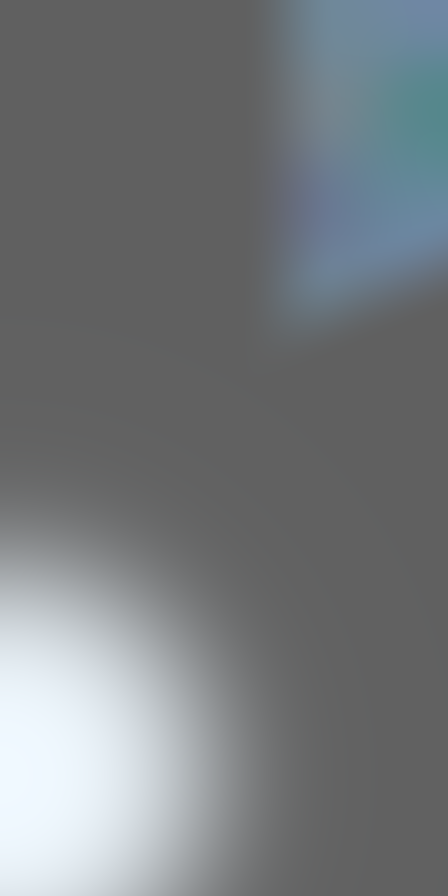
Write a WebGL 1 fragment shader that draws this background.

```glsl
precision highp float;
// A grey backdrop with a large white glow at the lower left and a blurred
// patch of blue, teal and violet at the upper right. The glow is a soft radial
// falloff; the patch is a normalised blend of colour spots under a soft mask.

uniform vec2 u_resolution;

// Lengths are in canvas widths; the canvas spans 1 by 2.
const vec3 BACKDROP = vec3(0.376);

const vec3 GLOW_COLOR = vec3(0.94, 0.975, 1.0);
const vec2 GLOW_CENTER = vec2(0.0, 0.27);
const float GLOW_RADIUS = 0.48;
const float GLOW_SHARPNESS = 3.5;
const float HALO_RADIUS = 0.62;
const float HALO_STRENGTH = 0.06;

const vec3 SKY = vec3(0.435, 0.535, 0.60);
const vec3 BLUE = vec3(0.44, 0.53, 0.65);
const vec3 TEAL = vec3(0.32, 0.53, 0.54);
const vec3 CYAN = vec3(0.37, 0.54, 0.59);
const vec3 MIST = vec3(0.48, 0.52, 0.55);
const vec3 VIOLET = vec3(0.41, 0.43, 0.56);
const float SPOT_RADIUS = 0.13;

const float PATCH_LEFT = 0.645;
const float PATCH_BOTTOM = 1.31;
const float PATCH_SLOPE = 0.39;
const float PATCH_PIVOT = 0.73;
const float PATCH_BLUR = 0.11;

// Radial falloff with a flat core and a faint wide halo.
float glowAmount(vec2 p) {
  float r = distance(p, GLOW_CENTER);
  float core = exp(-pow(r / GLOW_RADIUS, GLOW_SHARPNESS));
  float halo = HALO_STRENGTH * exp(-pow(r / HALO_RADIUS, 2.0));
  return core + halo * (1.0 - core);
}

// Soft left edge and slanted lower edge.
float patchMask(vec2 p) {
  float lower = PATCH_BOTTOM + PATCH_SLOPE * (p.x - PATCH_PIVOT);
  float side = smoothstep(-PATCH_BLUR, PATCH_BLUR, p.x - PATCH_LEFT);
  float base = smoothstep(-PATCH_BLUR, PATCH_BLUR, p.y - lower);
  return side * base;
}

// Weighted colour in rgb, weight in alpha.
vec4 spot(vec2 p, vec2 center, vec3 color) {
  vec2 d = (p - center) / SPOT_RADIUS;
  return vec4(color, 1.0) * exp(-dot(d, d));
}

vec3 patchColor(vec2 p) {
  vec4 sum = vec4(SKY, 1.0) * 0.001;
  sum += spot(p, vec2(0.78, 1.93), SKY);
  sum += spot(p, vec2(0.95, 2.00), BLUE);
  sum += spot(p, vec2(0.95, 1.75), TEAL);
  sum += spot(p, vec2(0.74, 1.73), MIST);
  sum += spot(p, vec2(0.86, 1.60), CYAN);
  sum += spot(p, vec2(0.72, 1.54), VIOLET);
  sum += spot(p, vec2(0.91, 1.47), BLUE);
  sum += spot(p, vec2(0.73, 1.37), SKY);
  return sum.rgb / sum.a;
}

void main() {
  vec2 p = gl_FragCoord.xy / u_resolution * vec2(1.0, 2.0);
  vec3 color = mix(BACKDROP, patchColor(p), patchMask(p));
  color = mix(color, GLOW_COLOR, glowAmount(p));
  gl_FragColor = vec4(color, 1.0);
}
```
